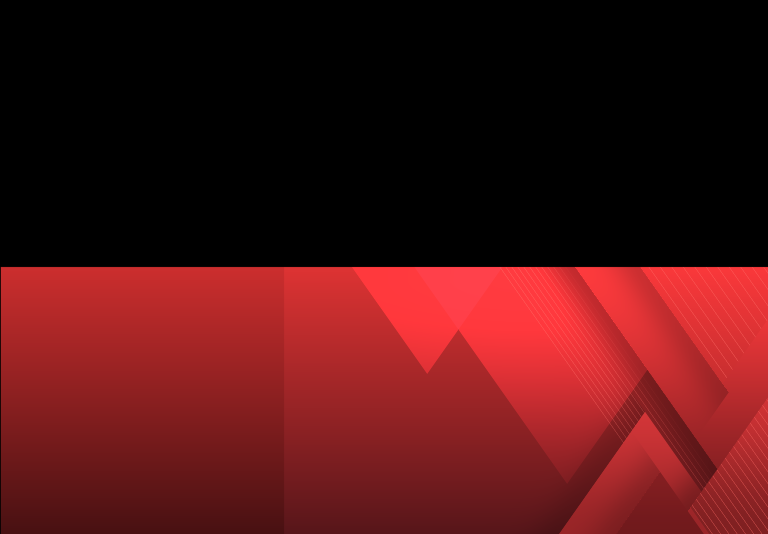
Reproduce this background procedurally as a WebGL 2 fragment shader.

```glsl
#version 300 es
precision highp float;
// A black upper half above a red banner of layered chevrons.
// Slanted coordinates u and v turn each chevron into a pair of half planes;
// vertical colour ramps, soft shadows and fine stripes give it depth.

#define BANNER_TOP 0.5
#define PANEL_SPLIT 0.532
#define SLOPE 1.42
#define GLOW_CENTER vec2(0.99, 0.47)
#define STRIPE_WIDTH 0.0011
#define STRIPE_COLOR vec3(1.0, 0.42, 0.40)
#define SHADOW_SIZE 0.055

uniform vec2 u_resolution;
out vec4 fragColor;

float pixel() { return 0.7 / u_resolution.y; }

// Smooth coverage of the half plane where s is positive.
float side(float s) { return smoothstep(-pixel(), pixel(), s); }

// Region right of the line u = left and left of the line v = right.
float downWedge(vec2 uv, float left, float right) {
    return side(uv.x - left) * side(right - uv.y);
}

// Region below a peak whose sides are u = right and v = left.
float peak(vec2 uv, float right, float left) {
    return side(right - uv.x) * side(uv.y - left);
}

// Soft darkness that falls off in front of an edge.
float shadow(float s) {
    return step(0.0, s) * exp(-s * s / (SHADOW_SIZE * SHADOW_SIZE));
}

float stripes(float s, float spacing) {
    float d = abs(fract(s / spacing + 0.5) - 0.5) * spacing;
    float w = max(STRIPE_WIDTH, pixel());
    return 1.0 - smoothstep(0.2 * w, 1.3 * w, d);
}

void main() {
    vec2 p = gl_FragCoord.xy / u_resolution.y;
    float drop = BANNER_TOP - p.y;
    float t = clamp(drop / BANNER_TOP, 0.0, 1.0);
    vec2 uv = p.x + vec2(-1.0, 1.0) * drop / SLOPE;

    // Plain left panel and lighter right panel
    vec3 leftPanel = mix(vec3(0.80, 0.18, 0.18), vec3(0.28, 0.065, 0.07), t);
    vec3 rightPanel = mix(vec3(0.87, 0.20, 0.20), vec3(0.34, 0.085, 0.10), t);
    vec3 color = mix(leftPanel, rightPanel, side(p.x - PANEL_SPLIT));

    // Two overlapping bright wedges with a glow near the top
    float small = downWedge(uv, 0.659, 0.941);
    float large = downWedge(uv, 0.776, 1.348);
    float glow = exp(-5.0 * dot(p - GLOW_CENTER, p - GLOW_CENTER));
    vec3 bright = mix(vec3(0.98, 0.21, 0.22), vec3(0.42, 0.10, 0.11),
                      smoothstep(0.05, 1.0, t));
    bright += glow * vec3(0.08, 0.02, 0.03);
    color = mix(color, bright, max(small, large));
    color += small * large * vec3(0.0, 0.025, 0.045);

    // Fine stripes and the shadow left of the broad band
    float strip = side(uv.x - 0.93) * side(1.077 - uv.x);
    color *= 1.0 - 0.28 * shadow(1.077 - uv.x);
    float fade = 1.0 - smoothstep(1.0, 1.075, uv.x);
    color = mix(color, STRIPE_COLOR,
                0.45 * strip * fade * (1.0 - 0.5 * t) * stripes(uv.x - 0.936, 0.0112));

    // Broad band on the right
    float band = downWedge(uv, 1.077, 1.61);
    vec3 bandColor = mix(vec3(1.0, 0.23, 0.24), vec3(0.46, 0.11, 0.12),
                         smoothstep(-0.05, 1.0, t));
    bandColor *= 1.0 - 0.2 * shadow(1.199 - uv.x) * side(1.53 - uv.y);
    color = mix(color, bandColor, band);

    // Striped wedge inside the band
    float inset = downWedge(uv, 1.199, 1.507);
    vec3 insetColor = mix(vec3(0.98, 0.22, 0.23), vec3(0.62, 0.15, 0.15), t * 1.3);
    insetColor = mix(insetColor, STRIPE_COLOR, 0.38 * stripes(uv.x - 1.215, 0.0215));
    color = mix(color, insetColor, inset);

    // Lower chevron with its dark hollow
    float chevron = peak(uv, 1.017, 1.399);
    color *= 1.0 - 0.15 * shadow(1.399 - uv.y) * side(1.017 - uv.x);
    vec3 chevronColor = mix(vec3(0.83, 0.21, 0.22), vec3(0.60, 0.145, 0.155),
                            smoothstep(0.5, 1.0, t));
    chevronColor *= 1.0 - 0.18 * shadow(1.506 - uv.y) * side(0.966 - uv.x);
    chevronColor *= 1.0 - 0.25 * shadow(1.61 - uv.y);
    color = mix(color, chevronColor, chevron);
    vec3 hollow = mix(vec3(0.52, 0.12, 0.13), vec3(0.44, 0.10, 0.11),
                      smoothstep(0.75, 1.0, t));
    color = mix(color, hollow, peak(uv, 0.966, 1.506));

    // Striped corner panel
    float corner = side(uv.x - 0.976) * side(uv.y - 1.61);
    vec3 cornerColor = mix(vec3(0.82, 0.20, 0.21), vec3(0.50, 0.125, 0.13),
                           smoothstep(0.45, 1.0, t));
    cornerColor = mix(cornerColor, STRIPE_COLOR, 0.35 * stripes(uv.x - 0.982, 0.0155));
    color = mix(color, cornerColor, corner);

    // Black upper half and thin left border
    color *= side(drop) * side(p.x - 0.0015);
    fragColor = vec4(clamp(color, 0.0, 1.0), 1.0);
}
```
